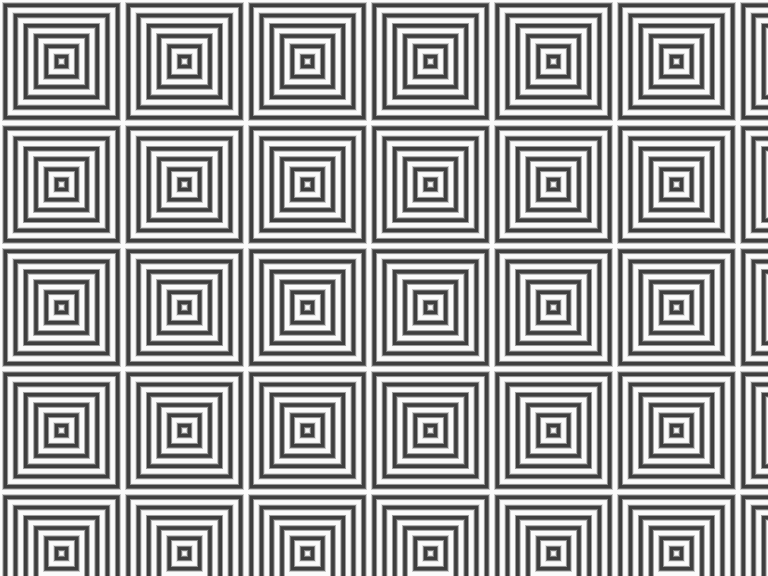
This pattern is drawn by a Shadertoy shader. Its source:

```glsl
// Grid of tiles, each filled with six nested concentric square rings in charcoal on white.

const vec3  PAPER      = vec3(0.985);
const vec3  INK        = vec3(0.245);
const float TILE_SIZE  = 0.21354;    // tile side, in canvas heights
const float RING_PITCH = 1.0 / 12.0; // ring spacing, in tile sides
const float OUTER_RING = 0.457;      // centre line of the largest ring, in tile sides
const float LINE_WIDTH = 0.0376;     // stroke width, in tile sides
const float SOFTNESS   = 0.0165;     // edge ramp, in tile sides

// Signed distance to the nearest ring stroke; cell is centred on zero.
float nestedSquares(vec2 cell) {
    float squareRadius = max(abs(cell.x), abs(cell.y));
    float phase = fract((squareRadius - OUTER_RING) / RING_PITCH + 0.5) - 0.5;
    return abs(phase) * RING_PITCH - 0.5 * LINE_WIDTH;
}

void mainImage(out vec4 fragColor, in vec2 fragCoord) {
    // Tiles are counted from the top left corner.
    vec2 fromTopLeft = vec2(fragCoord.x, iResolution.y - fragCoord.y) / iResolution.y;
    vec2 cell = fract(fromTopLeft / TILE_SIZE) - 0.5;

    // The ramp never becomes narrower than one pixel.
    float pixel = 1.0 / (iResolution.y * TILE_SIZE);
    float ramp = max(SOFTNESS, pixel);
    float coverage = clamp(0.5 - nestedSquares(cell) / ramp, 0.0, 1.0);

    fragColor = vec4(mix(PAPER, INK, coverage), 1.0);
}
```
